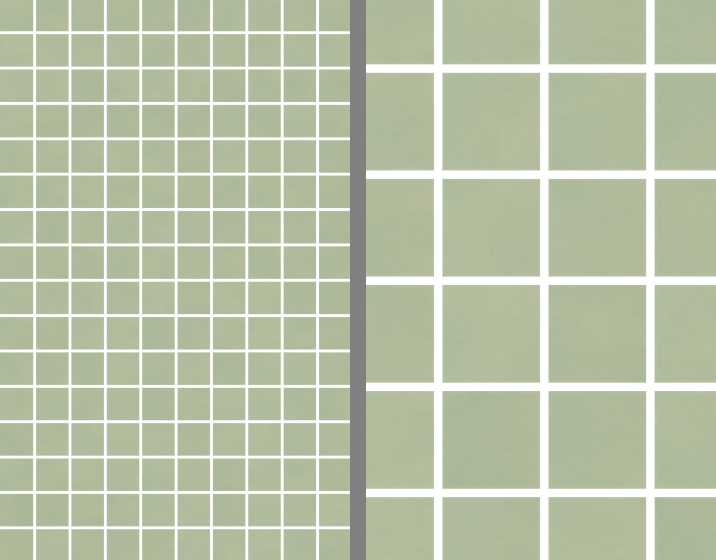
Left, the full canvas; right, a detail of the centre.
Write a Shadertoy shader that draws this pattern.

```glsl
// Sage green square mosaic tiles, ten across and sixteen down, with white grout.
// Each point is measured to its nearest grout line; the glaze gets a small tone
// shift per tile, plus soft clouds, faint brushing and fine grain from value noise.

#define TILE_PITCH 0.10104
#define GROUT_WIDTH 0.0080
#define FIRST_LINE vec2(0.0990, 0.0920)
#define LINE_COUNT vec2(9.0, 15.0)
#define GLAZE_COLOR vec3(0.688, 0.732, 0.610)
#define GROUT_COLOR vec3(1.0)
#define TILE_VARIATION 0.012
#define CLOUD_STRENGTH 0.026
#define GRAIN_STRENGTH 0.010

float hash(vec2 p) {
    vec3 q = fract(vec3(p.xyx) * 0.1031);
    q += dot(q, q.yzx + 33.33);
    return fract((q.x + q.y) * q.z);
}

float valueNoise(vec2 p) {
    vec2 cell = floor(p);
    vec2 f = fract(p);
    f = f * f * (3.0 - 2.0 * f);
    float low = mix(hash(cell), hash(cell + vec2(1.0, 0.0)), f.x);
    float high = mix(hash(cell + vec2(0.0, 1.0)), hash(cell + vec2(1.0)), f.x);
    return mix(low, high, f.y);
}

float clouds(vec2 p) {
    float sum = 0.0;
    float weight = 0.5;
    for (int octave = 0; octave < 4; octave++) {
        sum += weight * valueNoise(p);
        p = p * 2.03 + 17.3;
        weight *= 0.5;
    }
    return sum / 0.9375;
}

// Distance from p to the edge of the nearest grout line, negative inside it.
float groutDistance(vec2 p) {
    vec2 grid = (p - FIRST_LINE) / TILE_PITCH;
    vec2 nearestLine = clamp(floor(grid + 0.5), vec2(0.0), LINE_COUNT - 1.0);
    vec2 offset = abs(grid - nearestLine) * TILE_PITCH;
    return min(offset.x, offset.y) - 0.5 * GROUT_WIDTH;
}

vec3 glaze(vec2 p) {
    vec2 grid = (p - FIRST_LINE) / TILE_PITCH;
    vec2 tile = floor(grid) + 5.0;
    vec2 local = fract(grid);
    vec2 seed = vec2(hash(tile), hash(tile + 41.7)) * 90.0;

    // Tone per tile, cloudy glaze, horizontal brushing and grain.
    float tone = (hash(tile + 7.1) - 0.5) * TILE_VARIATION;
    float mottle = clouds(local * vec2(1.8, 2.4) + seed) - 0.5;
    float brushing = valueNoise(local * vec2(3.0, 22.0) + seed) - 0.5;
    float grain = valueNoise(p * 320.0 + 9.0) - 0.5;
    float shade = tone + mottle * CLOUD_STRENGTH
                + (grain + 0.5 * brushing) * GRAIN_STRENGTH;

    // Greener on the left of a tile, warmer towards the right.
    float warmth = 0.012 * (local.x - 0.5) + 0.025 * mottle;
    return GLAZE_COLOR + shade + warmth * vec3(1.0, -0.2, -0.1);
}

void mainImage(out vec4 fragColor, in vec2 fragCoord) {
    vec2 p = fragCoord / iResolution.x;
    float pixel = 1.0 / iResolution.x;
    float edge = groutDistance(p);

    // Thin pale rim where the glaze thins out beside the grout.
    vec3 color = glaze(p) + 0.018 * (1.0 - smoothstep(0.0, 0.004, edge));
    float grout = 1.0 - smoothstep(-0.65 * pixel, 0.65 * pixel, edge);
    fragColor = vec4(mix(color, GROUT_COLOR, grout), 1.0);
}
```
